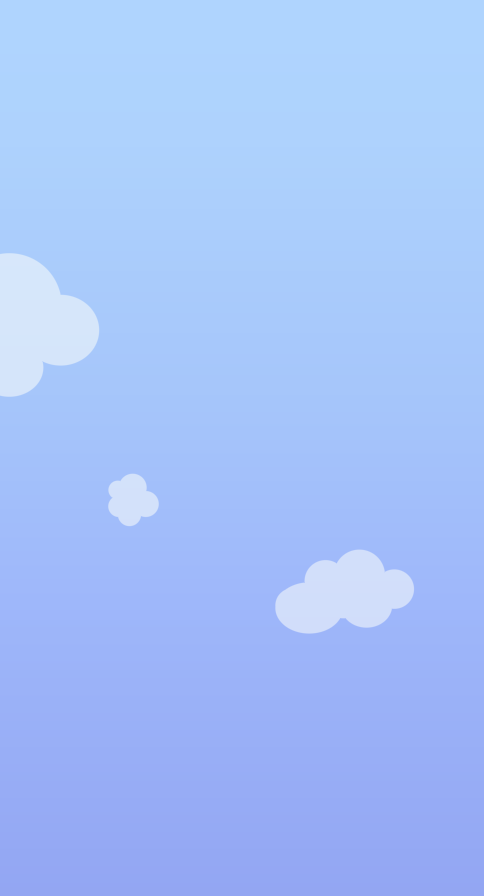
This background is drawn by a WebGL 2 fragment shader. Its source:

```glsl
#version 300 es
precision highp float;

uniform vec2 u_resolution;
out vec4 fragColor;

const vec3 ZENITH = vec3(0.687, 0.833, 0.998);
const vec3 UPPER = vec3(0.682, 0.824, 0.991);
const vec3 MIDDLE = vec3(0.648, 0.773, 0.981);
const vec3 LOWER = vec3(0.622, 0.720, 0.982);
const vec3 HORIZON = vec3(0.575, 0.650, 0.950);
const vec3 CLOUD = vec3(0.985, 0.995, 0.980);
const float CLOUD_OPACITY = 0.55;
const float CLOUD_SCALE = 0.01;

// Approximate signed distance to an ellipse
float ellipse(vec2 p, vec2 center, vec2 radii) {
    vec2 q = p - center;
    float k = length(q / radii);
    float slope = length(q / (radii * radii));
    return k * (k - 1.0) / max(slope, 1e-4);
}

float circle(vec2 p, vec2 center, float radius) {
    return length(p - center) - radius;
}

float largeCloud(vec2 p) {
    float d = circle(p, vec2(0.0, 2.73), 5.86);
    d = min(d, ellipse(p, vec2(5.73, 0.0), vec2(4.3, 3.95)));
    return min(d, ellipse(p, vec2(0.0, -4.17), vec2(3.8, 3.26)));
}

float smallCloud(vec2 p) {
    float d = circle(p, vec2(0.0), 1.5);
    d = min(d, circle(p, vec2(0.1, 1.56), 1.56));
    d = min(d, circle(p, vec2(1.56, -0.26), 1.45));
    d = min(d, circle(p, vec2(-0.26, -1.43), 1.3));
    d = min(d, circle(p, vec2(-1.43, -0.52), 1.2));
    return min(d, circle(p, vec2(-1.56, 1.3), 1.05));
}

float wideCloud(vec2 p) {
    float d = ellipse(p, vec2(0.0), vec2(3.9, 2.86));
    d = min(d, circle(p, vec2(-5.73, -1.43), 1.95));
    d = min(d, ellipse(p, vec2(-3.9, -1.7), vec2(3.78, 2.86)));
    d = min(d, circle(p, vec2(-2.08, 1.3), 2.34));
    d = min(d, circle(p, vec2(1.7, 1.95), 2.86));
    d = min(d, circle(p, vec2(5.6, 0.4), 2.2));
    return min(d, ellipse(p, vec2(2.5, -1.43), vec2(2.86, 2.47)));
}

// Position relative to a cloud, in hundredths of the canvas height
vec2 cloudSpace(vec2 p, vec2 origin) {
    return (p - origin) / CLOUD_SCALE;
}

float ramp(float from, float to, float x) {
    return clamp((x - from) / (to - from), 0.0, 1.0);
}

vec3 sky(float height) {
    vec3 color = mix(HORIZON, LOWER, ramp(0.0, 0.34, height));
    color = mix(color, MIDDLE, ramp(0.34, 0.55, height));
    color = mix(color, UPPER, ramp(0.55, 0.85, height));
    return mix(color, ZENITH, ramp(0.85, 1.0, height));
}

void main() {
    vec2 p = gl_FragCoord.xy / u_resolution.y;

    // Union of the clouds keeps their translucency even
    float d = largeCloud(cloudSpace(p, vec2(0.0104, 0.6315)));
    d = min(d, smallCloud(cloudSpace(p, vec2(0.1471, 0.4401))));
    d = min(d, wideCloud(cloudSpace(p, vec2(0.3841, 0.3385))));

    // One-pixel soft edge
    float edge = 0.75 / (u_resolution.y * CLOUD_SCALE);
    float coverage = 1.0 - smoothstep(-edge, edge, d);

    vec3 color = mix(sky(p.y), CLOUD, coverage * CLOUD_OPACITY);
    fragColor = vec4(color, 1.0);
}
```
